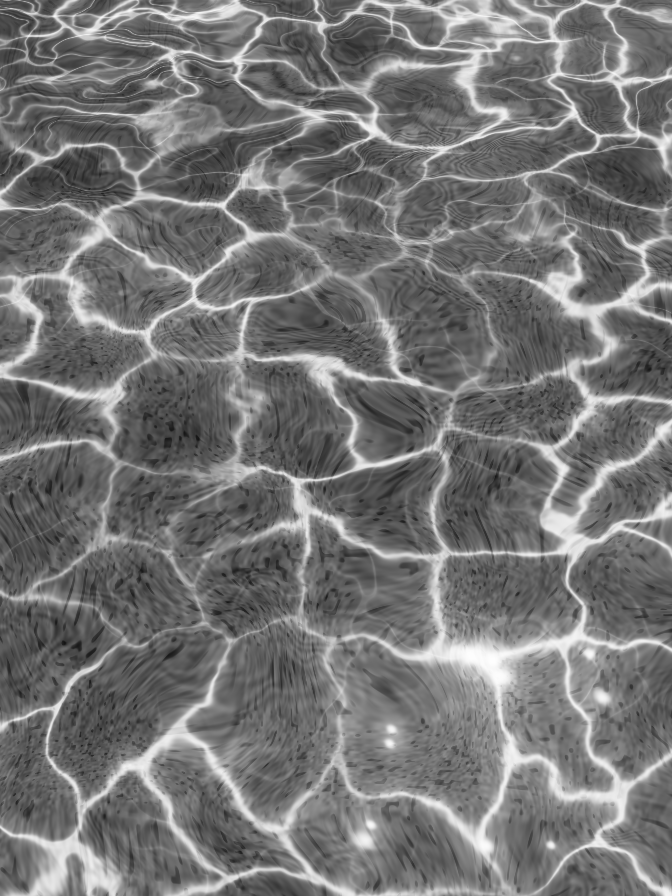
Reproduce this texture procedurally as a Shadertoy shader.

```glsl
vec2 hash2(vec2 p) {
    vec3 h = fract(p.xyx * vec3(0.1031, 0.1030, 0.0973));
    h += dot(h, h.yzx + 33.33);
    return fract((h.xx + h.yz) * h.zy);
}

float noise(vec2 p) {
    vec2 cell = floor(p), f = fract(p);
    f = f * f * (3.0 - 2.0 * f);
    float low = mix(hash2(cell).x, hash2(cell + vec2(1, 0)).x, f.x);
    float high = mix(hash2(cell + vec2(0, 1)).x, hash2(cell + 1.0).x, f.x);
    return mix(low, high, f.y);
}

float fbm(vec2 p) {
    return 0.55 * noise(p) + 0.3 * noise(p * 2.1 + 17.0) + 0.15 * noise(p * 4.3 + 41.0);
}

vec2 warp(vec2 p) {
    return vec2(fbm(p), fbm(p + 57.3)) - 0.5;
}

// Distance to the nearest cell border, with the corners filled in
float cellBorder(vec2 p) {
    vec2 cell = floor(p), f = fract(p), nearCell, nearOffset;
    float nearest = 9.0;
    for (int j = -1; j <= 1; j++)
    for (int i = -1; i <= 1; i++) {
        vec2 g = vec2(i, j);
        vec2 r = g + 0.08 + 0.84 * hash2(cell + g) - f;
        if (dot(r, r) < nearest) {
            nearest = dot(r, r);
            nearOffset = r;
            nearCell = g;
        }
    }
    float sum = 0.0001;
    for (int j = -2; j <= 2; j++)
    for (int i = -2; i <= 2; i++) {
        vec2 g = nearCell + vec2(i, j);
        vec2 r = g + 0.08 + 0.84 * hash2(cell + g) - f;
        vec2 across = r - nearOffset;
        if (dot(across, across) > 0.0001)
            sum += exp(-26.0 * dot(0.5 * (nearOffset + r), normalize(across)));
    }
    return max(-log(sum) / 26.0, 0.0);
}

// Bright thread with a soft skirt
float thread(float d, float width) {
    return pow(1.0 + d * d / (width * width), -1.4);
}

void mainImage(out vec4 fragColor, in vec2 fragCoord) {
    vec2 uv = fragCoord / iResolution.y;
    float far = smoothstep(0.55, 1.0, uv.y);

    // Water plane, foreshortened towards the top
    vec2 plane = vec2((uv.x - 0.375) * (6.8 + 2.8 * uv.y * uv.y),
                      7.2 * uv.y + 4.2 * uv.y * uv.y * uv.y) + 20.0;
    vec2 bend = warp(plane * 0.9);
    vec2 water = plane + bend * (1.0 + 0.7 * far) + 0.22 * warp(plane * 2.6 + 9.0);

    // Floor lit through the waves
    float border = cellBorder(water);
    float tone = 0.265 + 0.17 * fbm(plane * 0.75 + 5.0);
    tone += 0.11 * exp(-border * 9.0) - 0.03 * smoothstep(0.1, 0.4, border);

    // Refracted sand: streaks and dark specks pulled along the waves
    vec2 pull = vec2(noise(plane * 1.4 + 3.0), noise(plane * 1.4 + 71.0));
    vec2 sand = uv * vec2(250.0, 190.0) + 24.0 * pull;
    float grain = noise(sand);
    float streak = noise(sand * vec2(0.9, 0.22) + 30.0 * bend);
    float clear = 1.0 - 0.65 * far;
    tone += clear * (0.12 * (grain - 0.5) + 0.10 * (streak - 0.5));
    tone -= clear * 0.13 * smoothstep(0.68, 0.9, noise(sand * 0.75 + 80.0));

    // Pale contour swirls inside some cells
    float swell = fbm(water * 0.85 + 33.0);
    float rings = 0.5 + 0.5 * cos(110.0 * swell + 4.0 * bend.x);
    float ringArea = smoothstep(0.48, 0.72, noise(plane * 0.9 + 12.0));
    tone += (rings - 0.4) * (0.07 * ringArea + 0.07 * far);

    // Main caustic net
    float swing = noise(plane * 1.3 + 44.0);
    float width = (0.017 + 0.034 * swing * swing) * (1.0 + 0.7 * uv.y);
    float power = mix(0.3, 1.0, smoothstep(0.15, 0.6, noise(plane * 0.8 + 90.0)));
    float shimmer = 0.85 + 0.3 * streak;
    tone += 0.52 * power * shimmer * thread(border, width);

    // Faint secondary net, stronger and more twisted far away
    vec2 ripple = plane * 0.8 + 1.8 * warp(plane * 1.1 + 25.0) + 60.0;
    float fine = thread(cellBorder(ripple), 0.025);
    tone += fine * (0.10 + 0.26 * far) * smoothstep(0.3, 0.65, noise(plane + 8.0));

    // Looping reflections at the upper left
    float loops = abs(fract(swell * 7.0) - 0.5);
    float corner = far * smoothstep(0.6, 0.1, uv.x);
    tone += corner * (0.3 * thread(loops, 0.07) - 0.07);

    // Sun haze and scattered glints
    vec2 haze = (uv - vec2(0.55, 0.2)) / vec2(0.2, 0.14);
    tone += 0.13 * exp(-dot(haze, haze));
    for (int i = 0; i < 11; i++) {
        vec2 seed = hash2(vec2(i, 7)), size = hash2(vec2(i, 19));
        vec2 d = uv - vec2(0.33 + 0.36 * seed.x, 0.03 + 0.25 * seed.y);
        d = vec2(d.x + 0.6 * d.y, d.y - 0.3 * d.x);
        float radius = 0.004 + 0.007 * size.x * size.x;
        float q = dot(d, d) / (radius * radius);
        tone += 0.75 * exp(-q) + 0.16 * exp(-q * 0.07);
    }

    // Gentle highlight roll-off
    tone = tone > 0.7 ? 0.7 + 0.3 * (1.0 - exp(-(tone - 0.7) / 0.3)) : tone;
    fragColor = vec4(vec3(clamp(tone, 0.06, 1.0)), 1.0);
}
```
